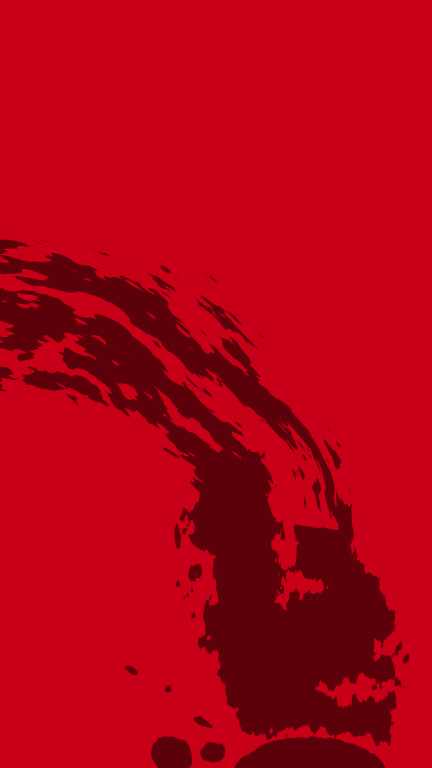
A WebGL 2 fragment shader for this background:

```glsl
#version 300 es
// A dry ink brush arc sweeping into a heavy blot with splashes, dark on red.
precision highp float;

uniform vec2 u_resolution;
out vec4 fragColor;

#define PAPER vec3(0.78, 0.0, 0.09)
#define INK vec3(0.36, 0.0, 0.04)
#define CANVAS_HEIGHT 7.68
#define ARC_CENTER vec2(0.0, 5.85)
#define BRISTLE_SCALE vec2(10.0, 15.0)
#define BRISTLE_ROUGHNESS 0.22
#define BLOT_ROUGHNESS 0.15

float hash(vec2 cell) {
    vec3 q = fract(vec3(cell.xyx) * 0.1031);
    q += dot(q, q.yzx + 33.33);
    return fract((q.x + q.y) * q.z);
}

float valueNoise(vec2 p) {
    vec2 cell = floor(p), f = fract(p);
    f = f * f * (3.0 - 2.0 * f);
    float top = mix(hash(cell), hash(cell + vec2(1, 0)), f.x);
    float low = mix(hash(cell + vec2(0, 1)), hash(cell + vec2(1, 1)), f.x);
    return mix(top, low, f.y);
}

// Layered noise centred on zero
float fbm(vec2 p) {
    float sum = 0.0, weight = 1.0;
    for (int i = 0; i < 3; i++) {
        sum += weight * (valueNoise(p) - 0.5);
        p = p * 2.03 + 17.3;
        weight *= 0.5;
    }
    return sum;
}

// Tilted ellipse, positive inside
float blob(vec2 p, vec2 center, vec2 radii, float angle) {
    float c = cos(angle), s = sin(angle);
    vec2 q = mat2(c, -s, s, c) * (p - center);
    return (1.0 - length(q / radii)) * min(radii.x, radii.y);
}

// Dry sweep: bristle streaks follow the arc, positive where inked
float brushArc(vec2 p) {
    vec2 d = p - ARC_CENTER;
    float r = length(d), turn = atan(d.x, -d.y);
    float inner = 2.0 + 0.25 * smoothstep(0.3, 0.9, turn);
    float outer = 3.45 + 0.08 * smoothstep(0.5, 1.1, turn);
    float gap = 3.03 - 0.27 * turn + 0.42 * smoothstep(0.75, 1.25, turn);
    float gapWidth = 0.08 + 0.2 * smoothstep(0.95, 1.25, turn);

    // Wet inner band and thinning outer band
    float solid = 0.05 + 0.1 * smoothstep(0.2, 0.8, turn);
    float ink = min(r - inner, solid);
    ink = min(ink, (outer - r) * 0.35 - 0.06 * smoothstep(2.9, 3.3, r));

    // Bare streaks between the bands
    ink = min(ink, max(abs(r - gap) - gapWidth, -0.07));
    float scratch = 2.24 + 0.38 * turn * turn;
    float scratchWidth = mix(0.11, 0.025, smoothstep(0.0, 0.6, turn));
    ink = min(ink, max(abs(r - scratch) - scratchWidth, -0.05));

    // Strong outer strand leading down to the blot
    float strand = 3.2 + 0.3 * smoothstep(0.8, 1.3, turn);
    float strandInk = 0.08 - abs(r - strand);
    ink = max(ink, min(strandInk, (turn - 0.75) * 0.3));

    ink += BRISTLE_ROUGHNESS * fbm(vec2(turn, r - gap + 4.0) * BRISTLE_SCALE);
    return min(ink, (5.4 - p.y) * 0.6);
}

// Heavy blot between two edge curves, with bare holes
float blot(vec2 p, float rough) {
    float left = mix(2.03 - 0.4 * (p.y - 4.9),
                     2.12 + 0.16 * (p.y - 6.0) * (p.y - 6.0),
                     smoothstep(5.35, 5.6, p.y));
    float right = mix(2.63 + 0.15 * (p.y - 4.6),
                      4.0 - 0.3 * (p.y - 6.7) * (p.y - 6.7),
                      smoothstep(5.2, 5.32, p.y));
    float bottom = 7.27 + 0.15 * abs(p.x - 3.1);
    float ink = min(min(p.x - left, right - p.x), min(p.y - 4.55, bottom - p.y));

    float hole = blob(p, vec2(2.85, 5.55), vec2(0.09, 0.3), 0.0);
    hole = max(hole, blob(p, vec2(3.02, 5.83), vec2(0.22, 0.1), 0.4));
    hole = max(hole, blob(p, vec2(3.52, 6.9), vec2(0.3, 0.11), -0.1));
    hole = max(hole, blob(p, vec2(4.0, 6.4), vec2(0.22, 0.08), -0.3));
    ink = min(ink, -hole) + rough;

    // Broken fringe along the left side
    float fringe = 0.01 - 0.5 * abs(p.x - 1.85 - 0.3 * (p.y - 5.5));
    fringe = min(fringe, 0.3 * min(p.y - 5.3, 6.7 - p.y));
    return max(ink, fringe + rough);
}

// Drops and the mound at the foot
float splashes(vec2 p, float rough) {
    float ink = blob(p, vec2(3.1, 7.85), vec2(0.82, 0.48), 0.0);
    ink = max(ink, blob(p, vec2(1.72, 7.55), vec2(0.22, 0.18), 0.5));
    ink = max(ink, blob(p, vec2(2.13, 7.52), vec2(0.12, 0.1), -0.2));
    ink = max(ink, blob(p, vec2(2.04, 7.23), vec2(0.1, 0.035), 0.5));
    ink = max(ink, blob(p, vec2(1.33, 6.71), vec2(0.06, 0.025), 0.6));
    ink = max(ink, blob(p, vec2(1.68, 6.89), vec2(0.03, 0.03), 0.0));
    return ink + 0.15 * rough;
}

void main() {
    vec2 p = gl_FragCoord.xy / u_resolution.y * CANVAS_HEIGHT;
    p.y = CANVAS_HEIGHT - p.y;
    float rough = BLOT_ROUGHNESS * fbm(p * vec2(13.0, 7.0));
    float ink = max(max(brushArc(p), blot(p, rough)), splashes(p, rough));
    float edge = max(fwidth(ink) * 0.7, 0.0001);
    fragColor = vec4(mix(PAPER, INK, smoothstep(-edge, edge, ink)), 1.0);
}
```
